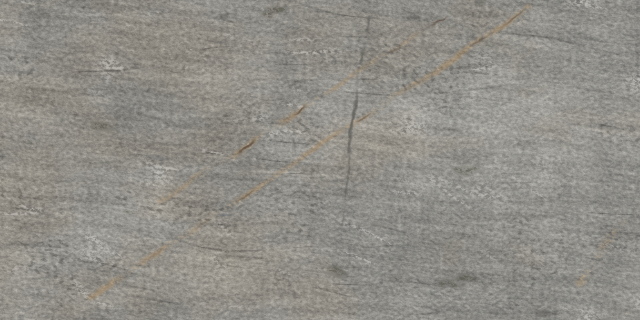
Give the GLSL for this texture, as a WebGL 1 fragment shader.

```glsl
precision highp float;
// Weathered grey slate with fine bedding, tan diagonal veins, cracks and chalky flecks.
uniform vec2 u_resolution;

#define BASE_TONE 0.568
#define BROAD_CONTRAST 0.07
#define STREAK_CONTRAST 0.09
#define GRAIN_CONTRAST 0.14
#define PIT_DEPTH 0.09
#define BEDDING_TILT 0.10
#define CHALK_TILT 0.58
#define COOL_TINT vec3(1.0, 0.995, 0.962)
#define WARM_TINT vec3(1.01, 0.976, 0.915)
#define TAN_COLOR vec3(0.63, 0.545, 0.43)
#define CHALK_COLOR vec3(0.77, 0.76, 0.74)
#define MOSS_COLOR vec3(0.34, 0.335, 0.29)

vec2 hash2(vec2 p) {
  vec3 q = fract(p.xyx * vec3(0.1031, 0.1030, 0.0973));
  q += dot(q, q.yzx + 33.33);
  return fract((q.xx + q.yz) * q.zy) * 2.0 - 1.0;
}

// Gradient noise, roughly -0.7 to 0.7
float noise(vec2 p) {
  vec2 i = floor(p), f = p - i;
  vec2 u = f * f * f * (f * (f * 6.0 - 15.0) + 10.0);
  vec2 e = vec2(0.0, 1.0);
  float low = mix(dot(hash2(i), f), dot(hash2(i + e.yx), f - e.yx), u.x);
  float high = mix(dot(hash2(i + e), f - e), dot(hash2(i + 1.0), f - 1.0), u.x);
  return mix(low, high, u.y);
}

float fbm(vec2 p) {
  float sum = 0.0, amp = 1.0;
  for (int i = 0; i < 4; i++) {
    sum += amp * noise(p);
    p = p * 2.03 + 17.3;
    amp *= 0.55;
  }
  return sum;
}

// Thin line along the zero crossings of noise
float ridge(vec2 p, float width) {
  return 1.0 - smoothstep(0.0, width, abs(noise(p)));
}

// Soft line from a to b
float vein(vec2 p, vec2 a, vec2 b, float width) {
  vec2 pa = p - a, ba = b - a;
  float d = length(pa - ba * clamp(dot(pa, ba) / dot(ba, ba), 0.0, 1.0));
  return 1.0 - smoothstep(0.0, width, d);
}

void main() {
  vec2 p = gl_FragCoord.xy / u_resolution.y;
  vec2 bed = vec2(p.x, p.y + BEDDING_TILT * p.x + 0.025 * noise(p * 2.5));
  vec2 slant = vec2(p.x, p.y + CHALK_TILT * p.x + 0.03 * noise(p * 4.0));

  // Stone body: clouds, bedding streaks, faint upright smears and grain
  float broad = fbm(p * vec2(1.6, 2.5) + 3.0);
  float streak = fbm(bed * vec2(5.0, 36.0) + 11.0);
  float grain = fbm(bed * vec2(70.0, 105.0));
  float smear = noise(p * vec2(15.0, 2.6) + 31.0);
  float tone = BASE_TONE + BROAD_CONTRAST * broad + STREAK_CONTRAST * streak
             + GRAIN_CONTRAST * grain + 0.04 * smear;

  // Pitted areas and dark hairlines along the bedding
  float rough = smoothstep(-0.05, 0.45, fbm(bed * vec2(2.6, 6.0) + 9.0));
  float pits = smoothstep(0.05, 0.3, noise(bed * vec2(55.0, 85.0) + 5.0));
  tone -= PIT_DEPTH * rough * pits;
  float hair = ridge(bed * vec2(2.5, 17.0) + 41.0, 0.06);
  tone -= 0.09 * hair * smoothstep(0.0, 0.35, noise(bed * vec2(5.0, 9.0) + 2.0));

  float warmth = smoothstep(-0.35, 0.6, fbm(p * vec2(2.2, 4.0) + 60.0) + 0.3 * (0.9 - p.x));
  vec3 color = tone * mix(COOL_TINT, WARM_TINT, warmth);

  // Mossy dark blotches and small slate-blue lenses
  float moss = smoothstep(0.46, 0.72, fbm(bed * vec2(4.5, 10.0) + 20.0));
  color = mix(color, MOSS_COLOR, 0.75 * moss * smoothstep(-0.35, 0.25, grain));
  float lens = smoothstep(0.55, 0.75, fbm(bed * vec2(5.0, 24.0) + 52.0));
  lens *= 1.0 - smoothstep(0.2, 0.6, abs(p.x - 0.95));
  color = mix(color, vec3(0.37, 0.39, 0.43), 0.6 * lens);

  // Tan veins with a broken rusty core
  vec2 bent = p + 0.016 * vec2(noise(p * 7.0), noise(p * 7.0 + 8.0))
            + 0.006 * vec2(fbm(p * 35.0), fbm(p * 35.0 + 4.0));
  vec2 upperA = vec2(1.47, 1.0), upperB = vec2(0.50, 0.37);
  vec2 lowerA = vec2(1.66, 0.98), lowerB = vec2(0.28, 0.07);
  float tan1 = vein(bent, upperA, upperB, 0.014);
  float tan2 = vein(bent, lowerA, lowerB, 0.016);
  float tan3 = vein(bent, vec2(1.94, 0.31), vec2(1.82, 0.12), 0.022);
  float broken = smoothstep(-0.3, 0.25, noise(p * 8.0 + 14.0) + 0.4 * grain);
  color = mix(color, TAN_COLOR + 0.1 * grain, 0.75 * broken * max(max(tan1, tan2), tan3));
  float core = max(vein(bent + 0.004, upperA, upperB, 0.007),
                   0.6 * vein(bent + 0.003, lowerA, lowerB, 0.006));
  color = mix(color, vec3(0.34, 0.28, 0.23), 0.8 * core * smoothstep(0.0, 0.3, noise(p * 11.0 + 3.0)));

  // Upright dark crack
  float crack = max(vein(bent, vec2(1.15, 0.95), vec2(1.09, 0.52), 0.008),
                    0.6 * vein(bent, vec2(1.09, 0.52), vec2(1.07, 0.28), 0.006));
  color = mix(color, vec3(0.33, 0.33, 0.31), 0.7 * crack * smoothstep(-0.35, 0.2, noise(p * 13.0)));

  // Chalky flecks: slanted scratches low down, flat scuffs elsewhere
  float flecked = smoothstep(-0.25, 0.3, grain);
  float low = 1.0 - smoothstep(0.25, 0.6, p.y);
  float scratch = ridge(slant * vec2(2.0, 10.0) + 70.0, 0.075) * low
                * smoothstep(0.05, 0.35, noise(p * vec2(5.0, 6.0) + 25.0));
  float scuff = ridge(bed * vec2(3.0, 15.0) + 90.0, 0.09)
              * smoothstep(0.12, 0.4, noise(bed * vec2(5.0, 8.0) + 33.0));
  float dust = smoothstep(0.25, 0.45, noise(bed * vec2(42.0, 80.0) + 7.0))
             * smoothstep(0.1, 0.5, fbm(bed * vec2(3.0, 6.0) + 77.0));
  float chalk = max(max(scratch, 0.8 * scuff), 0.55 * dust);
  color = mix(color, CHALK_COLOR, 0.85 * chalk * flecked);

  gl_FragColor = vec4(clamp(color, 0.0, 1.0), 1.0);
}
```
